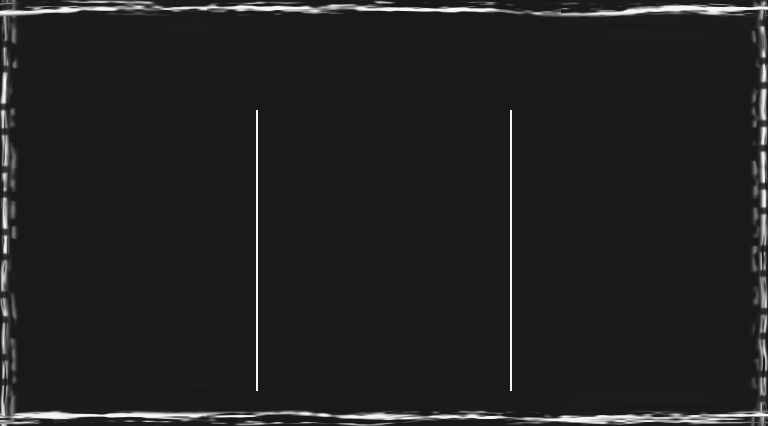
Write a Shadertoy shader that draws this background.

```glsl
const vec3 BOARD = vec3(0.098);
const vec3 CHALK = vec3(0.96);
const float BAND = 0.036;            // frame thickness, in canvas heights
const vec2 DIVIDER_X = vec2(0.3346, 0.6654);
const vec2 DIVIDER_Y = vec2(0.082, 0.742);
const float DIVIDER_HALF = 0.0024;
const vec2 STROKE_JOINS = vec2(0.27, 0.73);
const float NOTCH_PERIOD = 0.147;
const float NOTCH_GAP = 0.058;
const float LEFT_PHASE = 0.749;
const float RIGHT_PHASE = 0.563;

float hash(vec2 p) {
    return fract(sin(dot(p, vec2(127.1, 311.7))) * 43758.5453);
}

float noise(vec2 p) {
    vec2 i = floor(p), f = fract(p);
    f = f * f * (3.0 - 2.0 * f);
    return mix(mix(hash(i), hash(i + vec2(1, 0)), f.x),
               mix(hash(i + vec2(0, 1)), hash(i + vec2(1, 1)), f.x), f.y);
}

// Long bristle marks mixed with short chalk grain
float bristles(float along, float depth, float seed) {
    vec2 q = vec2(along, depth) + seed;
    return 0.6 * noise(q * vec2(9.0, 6.0)) + 0.4 * noise(q * vec2(46.0, 9.0));
}

float ridge(float x, float centre, float width) {
    float d = (x - centre) / width;
    return exp(-d * d);
}

// Three overlapping slanted strokes along a horizontal edge
float horizontalEdge(float u, float along, float depth, vec3 starts, vec3 ends, float seed) {
    float core = u < STROKE_JOINS.x ? mix(starts.x, ends.x, u / STROKE_JOINS.x)
        : u < STROKE_JOINS.y
            ? mix(starts.y, ends.y, (u - STROKE_JOINS.x) / (STROKE_JOINS.y - STROKE_JOINS.x))
            : mix(starts.z, ends.z, (u - STROKE_JOINS.y) / (1.0 - STROKE_JOINS.y));
    float outer = smoothstep(0.2, 0.5, abs(u - 0.5));
    float wobble = 0.2 * (noise(vec2(along * 7.0, seed)) - 0.5);
    float d = depth + wobble;
    float ink = bristles(along, d, seed) + 0.32 * ridge(d, core, 0.17) + 0.1 * outer - 0.06;
    float envelope = smoothstep(0.02, 0.2, d) * (1.0 - smoothstep(0.75, 1.08, d));
    return smoothstep(0.45, 0.88, ink) * envelope;
}

// Dark nicks repeat in pairs down a vertical edge
float notches(float y, float phase) {
    float a = abs(mod(y - phase + 0.5 * NOTCH_PERIOD, NOTCH_PERIOD) - 0.5 * NOTCH_PERIOD);
    float b = abs(mod(y - phase + NOTCH_GAP + 0.5 * NOTCH_PERIOD, NOTCH_PERIOD)
                  - 0.5 * NOTCH_PERIOD);
    return 1.0 - smoothstep(0.004, 0.012, min(a, b));
}

// Ragged bright rim with a spotted grey inner stroke
float verticalEdge(float y, float depth, float phase, float seed) {
    float d = depth + 0.16 * (noise(vec2(y * 20.0, seed)) - 0.5);
    float grain = bristles(y, d, seed);
    float rim = ridge(d, 0.3, 0.2) * smoothstep(0.15, 0.65, grain);
    float spots = ridge(d, 0.85, 0.18) * smoothstep(0.35, 0.8, noise(vec2(y * 65.0, seed + d * 2.0)));
    float nick = notches(y, phase) * (1.0 - smoothstep(0.4, 0.8, depth));
    return (rim + 0.42 * spots) * smoothstep(0.0, 0.15, d) * (1.0 - 0.85 * nick);
}

float dividers(vec2 uv, float aspect, float pixel) {
    float dx = min(abs(uv.x - DIVIDER_X.x), abs(uv.x - DIVIDER_X.y)) * aspect - DIVIDER_HALF;
    float dy = max(DIVIDER_Y.x - uv.y, uv.y - DIVIDER_Y.y);
    return 1.0 - smoothstep(-0.5 * pixel, 0.5 * pixel, max(dx, dy));
}

void mainImage(out vec4 fragColor, in vec2 fragCoord) {
    vec2 uv = fragCoord / iResolution.xy;
    float aspect = iResolution.x / iResolution.y;
    vec2 p = vec2(uv.x * aspect, uv.y);
    vec2 low = p / BAND;
    vec2 high = (vec2(aspect, 1.0) - p) / BAND;

    // Brushed frame
    float top = horizontalEdge(uv.x, p.x, high.y, vec3(0.85, 0.35, 0.9), vec3(0.4, 0.75, 0.4), 3.0);
    float bottom = horizontalEdge(uv.x, p.x, low.y, vec3(0.6, 0.85, 0.4), vec3(0.8, 0.4, 0.85), 17.0);
    float left = verticalEdge(p.y, low.x, LEFT_PHASE, 29.0);
    float right = verticalEdge(p.y, high.x, RIGHT_PHASE, 41.0);
    float chalk = max(max(top, bottom), max(left, right));

    // Faint smears beside the outer strokes
    float side = smoothstep(0.225, 0.235, abs(uv.x - 0.5));
    float edgeDepth = min(low.y, high.y);
    float smear = side * (1.0 - smoothstep(2.5, 3.5, edgeDepth))
        * noise(vec2(p.x * 4.0, p.y * 110.0));

    chalk = max(chalk, dividers(uv, aspect, 1.0 / iResolution.y));
    vec3 color = mix(BOARD + 0.014 * smear, CHALK, clamp(chalk, 0.0, 1.0));
    fragColor = vec4(color, 1.0);
}
```
